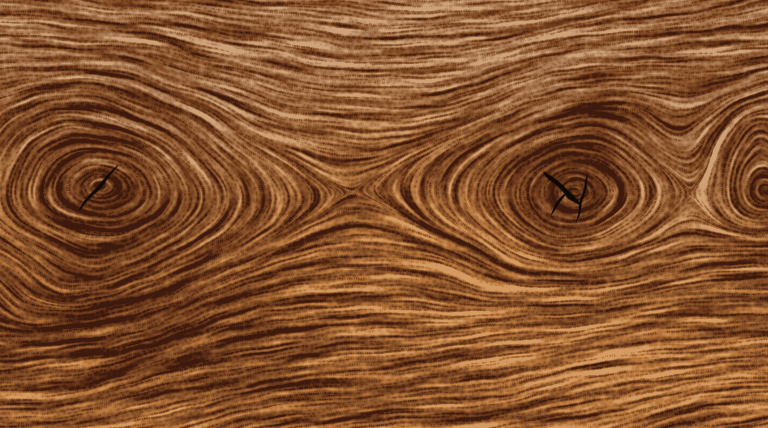
This texture is drawn by a Shadertoy shader. Its source:

```glsl
// Weathered oak plank: grain flowing around three dark, cracked knots.

// Knot centre (xy) and reach (z), in units of canvas height.
const vec3 knots[3] = vec3[3](
    vec3(0.225, 0.560, 0.31),
    vec3(1.340, 0.548, 0.25),
    vec3(1.785, 0.565, 0.14));

vec2 hash2(vec2 cell) {
    vec2 d = vec2(dot(cell, vec2(127.1, 311.7)), dot(cell, vec2(269.5, 183.3)));
    return fract(sin(d) * 43758.5);
}

// Distance to the nearest scattered point
float cellular(vec2 p) {
    vec2 cell = floor(p), f = fract(p);
    float nearest = 4.0;
    for (int y = -1; y <= 1; y++)
    for (int x = -1; x <= 1; x++) {
        vec2 o = vec2(x, y);
        vec2 d = o + hash2(cell + o) - f;
        nearest = min(nearest, dot(d, d));
    }
    return sqrt(nearest);
}

// Layered sines make the fibres waver, sag above and climb below
vec2 waver(vec2 p) {
    vec2 q = p;
    q.y += 0.010 * sin(p.x * 6.0 + 2.0 * sin(p.y * 9.0))
         + 0.003 * sin(p.x * 19.0 - p.y * 23.0)
         + 0.001 * sin(p.x * 51.0 + p.y * 40.0);
    q.x += 0.012 * sin(p.y * 17.0 + p.x * 5.0);
    q.y -= 0.14 * (p.x - 0.9) * smoothstep(0.48, 0.1, p.y);
    q.y -= 0.12 * (p.x - 0.85) * (p.x - 0.85) * smoothstep(0.55, 0.85, p.y);
    return q;
}

// Growth field: closed rings at the knots, level lines far away
float growth(vec2 p) {
    vec2 q = waver(p);
    float gap = 1.0;
    for (int i = 0; i < 3; i++) {
        vec2 v = (q - knots[i].xy) / knots[i].z;
        gap *= 1.0 - exp(-dot(v, v));
    }
    float d = q.y - 0.555;
    return sqrt(d * d + 0.09 * gap + 0.00001);
}

vec2 grainDirection(vec2 p) {
    float e = 0.002, g = growth(p);
    vec2 slope = vec2(growth(p + vec2(e, 0.0)) - g, growth(p + vec2(0.0, e)) - g);
    return vec2(slope.y, -slope.x) / (length(slope) + 0.000001);
}

// Tapered crack from a to b: 1 inside, 0 outside
float crack(vec2 p, vec2 a, vec2 b, float width) {
    p += 0.0015 * sin(p.yx * 110.0);
    vec2 ab = b - a;
    float h = clamp(dot(p - a, ab) / dot(ab, ab), 0.0, 1.0);
    float halfWidth = width * sqrt(h * (1.0 - h)) * 2.0;
    return 1.0 - smoothstep(-0.002, 0.002, length(p - a - ab * h) - halfWidth);
}

vec3 woodColor(float tone, float pale) {
    vec3 light = mix(vec3(0.71, 0.45, 0.22), vec3(0.65, 0.46, 0.31), pale);
    vec3 cream = mix(vec3(0.83, 0.61, 0.39), vec3(0.81, 0.64, 0.48), pale);
    vec3 c = mix(vec3(0.24, 0.10, 0.05), vec3(0.42, 0.22, 0.10), smoothstep(-0.15, 0.26, tone));
    c = mix(c, vec3(0.53, 0.32, 0.16), smoothstep(0.2, 0.46, tone));
    c = mix(c, light, smoothstep(0.42, 0.7, tone));
    return mix(c, cream, smoothstep(0.66, 0.96, tone));
}

void mainImage(out vec4 fragColor, in vec2 fragCoord) {
    vec2 p = fragCoord / iResolution.y;

    // Smear cellular noise along the grain, both ways
    float coarse = 0.0, fine = 0.0, coarseSum = 0.0, fineSum = 0.0;
    for (int side = -1; side <= 1; side += 2) {
        vec2 pos = p;
        for (int i = 0; i < 20; i++) {
            float w = 1.0 - float(i) / 20.0;
            coarse += w * cellular(pos * 40.0);
            fine += w * w * cellular(pos * 100.0 + 17.0);
            coarseSum += w;
            fineSum += w * w;
            pos += grainDirection(pos) * float(side) * 0.0055;
        }
    }
    coarse = (coarse / coarseSum - 0.45) * 14.0;
    fine = (fine / fineSum - 0.45) * 18.0;

    // Fibres with thin dark splits
    float tone = 0.60 + 0.17 * coarse + 0.16 * fine;
    tone -= 0.18 * smoothstep(0.7, 1.7, -coarse) + 0.15 * smoothstep(0.7, 1.6, -fine);

    // Broad light and shade over the plank
    tone += 0.08 * sin(p.x * 4.3 + 3.0 * sin(p.y * 5.0)) + 0.10 * smoothstep(0.6, 0.9, p.y);
    vec2 shade = (p - vec2(0.15, 0.2)) / vec2(0.55, 0.15);
    tone -= 0.26 * exp(-dot(shade, shade));
    vec2 glow = (p - vec2(1.4, 0.12)) / vec2(0.6, 0.14);
    tone += 0.10 * exp(-dot(glow, glow));
    vec2 smudge = (p - vec2(1.4, 0.74)) / vec2(0.05, 0.09);
    tone -= 0.25 * exp(-dot(smudge, smudge));

    // Knot rings and dark hearts
    float s = growth(p);
    float ring = sin(s * 260.0 + 3.0 * sin(s * 47.0) + 2.0 * coarse);
    for (int i = 0; i < 3; i++) {
        vec2 v = (waver(p) - knots[i].xy) / knots[i].z;
        float r2 = dot(v, v);
        tone += 0.07 * ring * exp(-r2) - 0.46 * exp(-r2 * 4.0);
    }

    vec3 color = woodColor(tone, smoothstep(0.3, 0.85, p.y + 0.1 * sin(p.x * 5.0)));

    // Open cracks in the two large knots
    float open = crack(p, vec2(0.184, 0.510), vec2(0.274, 0.612), 0.004);
    open = max(open, crack(p, vec2(1.270, 0.600), vec2(1.360, 0.518), 0.006));
    open = max(open, crack(p, vec2(1.286, 0.497), vec2(1.325, 0.555), 0.003));
    open = max(open, crack(p, vec2(1.374, 0.592), vec2(1.347, 0.480), 0.003));
    color = mix(color, vec3(0.06, 0.035, 0.025), open);

    fragColor = vec4(color, 1.0);
}
```
